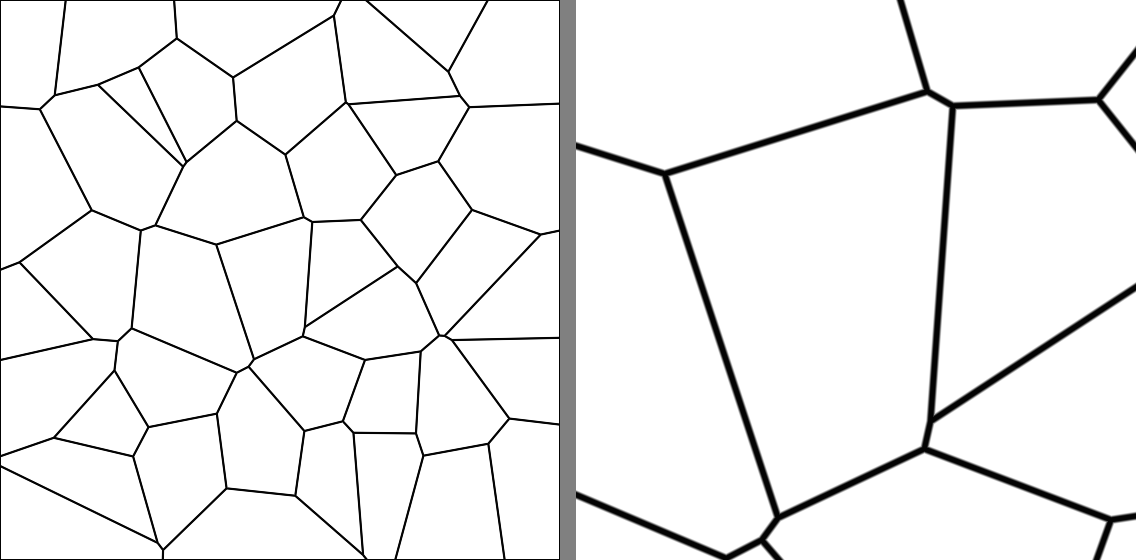
Left, the full canvas; right, a detail of the centre.
A three.js fragment shader for this pattern:

```glsl
varying vec2 vUv;

const float SEED_COUNT = 40.0;

vec2 hash2(float n) {
  return fract(sin(vec2(n * 127.1 + 3.7, n * 311.7 + 9.2)) * 43758.5453);
}

// One loosely scattered seed per slot of an 8 by 5 layout
vec2 seedPoint(float i) {
  vec2 slot = vec2(mod(i, 8.0), floor((i + 0.5) / 8.0));
  return (slot + hash2(i + 1.0)) / vec2(8.0, 5.0);
}

// Exact distance to the nearest border between two cells
float cellEdgeDistance(vec2 p) {
  float nearestDist = 10.0;
  float nearestId = 0.0;
  vec2 nearest = vec2(0.0);
  for (float i = 0.0; i < SEED_COUNT; i += 1.0) {
    vec2 s = seedPoint(i);
    float d = distance(p, s);
    if (d < nearestDist) {
      nearestDist = d;
      nearestId = i;
      nearest = s;
    }
  }

  // Distance to the bisector with every other seed
  float edge = 10.0;
  for (float i = 0.0; i < SEED_COUNT; i += 1.0) {
    if (abs(i - nearestId) > 0.5) {
      vec2 s = seedPoint(i);
      edge = min(edge, dot(0.5 * (nearest + s) - p, normalize(s - nearest)));
    }
  }
  return edge;
}

void main() {
  float cellLine = 1.0 - smoothstep(0.001, 0.003, cellEdgeDistance(vUv));

  // Thin frame along the canvas border
  vec2 toBorder = min(vUv, 1.0 - vUv);
  float frame = 1.0 - smoothstep(0.0015, 0.0027, min(toBorder.x, toBorder.y));

  vec3 paper = vec3(1.0);
  vec3 ink = vec3(0.01);
  gl_FragColor = vec4(mix(paper, ink, max(cellLine, frame)), 1.0);
}
```
